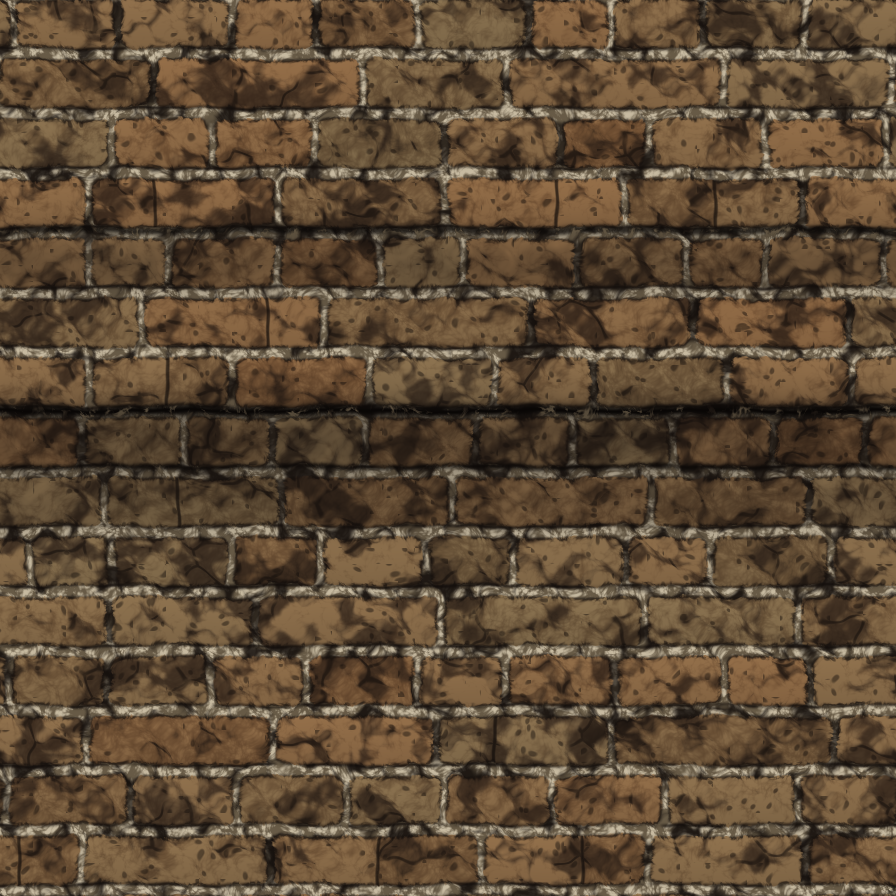
Give the GLSL for this texture, as a WebGL 2 fragment shader.

```glsl
#version 300 es
precision highp float;
// Weathered brown brick wall: fifteen courses, mixing rows of long and short bricks.
// Rough rounded bricks come from jittered joints and a distance to the brick edge;
// cellular noise and layered sines add grain, cracks, stains and soot. It tiles.
uniform vec2 u_resolution;
out vec4 fragColor;

const float TAU = 6.2831853;
const int COURSES = 15;
const float COURSE_OFFSET = 0.1;      // vertical phase, in courses
const float BED_HALF = 0.0066;        // half height of the horizontal joints
const float JOINT_HALF = 0.0042;      // half width of the vertical joints
const float CORNER = 0.008;           // corner radius
const float ROUGHNESS = 0.013;        // raggedness of the brick edges
const float JITTER = 0.28;            // sideways scatter of the joints, in bricks
const float SPLIT_CHANCE = 0.3;       // share of long bricks broken in two

const vec3 BLACK = vec3(0.07, 0.05, 0.04);
const vec3 UMBER = vec3(0.25, 0.19, 0.13);
const vec3 BROWN = vec3(0.40, 0.30, 0.20);
const vec3 TAN = vec3(0.53, 0.42, 0.29);
const vec3 MORTAR = vec3(0.56, 0.49, 0.38);
const vec3 LIME = vec3(0.78, 0.73, 0.63);

// Bricks per course and position of the first joint, from the top course down
const float BRICKS[COURSES] = float[](9., 5., 8., 5., 9., 5., 7., 9., 5., 9., 5., 9., 5., 8., 5.);
const float SHIFT[COURSES] = float[](.023, .182, .11, .12, .085, .17, .11, .085, .12, .025,
                                     .11, .02, .11, .13, .11);

float hash(vec2 p) {
  vec3 q = fract(p.xyx * vec3(0.1031, 0.1030, 0.0973));
  q += dot(q, q.yzx + 33.33);
  return fract((q.x + q.y) * q.z);
}

// Tiling cellular noise: x = nearest distance, y = gap to the second nearest
vec2 cellular(vec2 uv, vec2 period) {
  vec2 p = uv * period, base = floor(p), near = vec2(9.0);
  for (int j = -1; j <= 1; j++)
    for (int i = -1; i <= 1; i++) {
      vec2 c = base + vec2(i, j);
      vec2 w = mod(c, period) + period.x;
      float d = length(c + vec2(hash(w), hash(w + 57.3)) - p);
      near = d < near.x ? vec2(d, near.x) : vec2(near.x, min(near.y, d));
    }
  return vec2(near.x, near.y - near.x);
}

// Three octaves of cellular noise, centred near 0.5
float layers(vec2 uv, vec2 period) {
  return 0.5 * cellular(uv, period).x + 0.33 * cellular(uv, period * 2.0).x
       + 0.22 * cellular(uv, period * 4.0).x;
}

// Layered sines that bend straight lines
vec2 wobble(vec2 uv) {
  vec2 a = TAU * uv.yx, b = TAU * uv;
  return sin(a * 5.0 + 2.0 * sin(b * 3.0)) + 0.6 * sin(b.yx * 13.0 + 2.0 * sin(b * 11.0))
       + 0.4 * sin(a * 29.0 + b * 23.0);
}

float bump(float x, float centre, float width) {
  float d = (x - centre) / width;
  return exp(-d * d);
}

float jointShift(float joint, float count, float row) {
  return JITTER * (hash(vec2(mod(joint, count) + 3.0, row + 71.0)) - 0.5);
}

void main() {
  vec2 uv = gl_FragCoord.xy / u_resolution;
  float soft = max(0.0013, 0.8 / u_resolution.y);
  vec2 bend = wobble(uv);
  vec2 warped = uv + 0.004 * bend;
  float grain = layers(warped, vec2(76.0));
  float mottle = layers(warped + 0.006 * bend.yx, vec2(17.0, 20.0));
  vec2 chips = cellular(warped, vec2(54.0));

  // Course and brick
  vec2 p = uv + 0.0011 * bend;
  float level = (1.0 - p.y) * float(COURSES) + COURSE_OFFSET;
  int course = int(floor(level)) % COURSES;
  float row = float(course), down = fract(level);
  float count = BRICKS[course];
  float along = (p.x - SHIFT[course]) * count;
  float joint = floor(along + 0.5);
  float offset = along - joint - jointShift(joint, count, row);
  float left = offset < 0.0 ? joint - 1.0 : joint;
  float inside = along - left - jointShift(left, count, row);
  vec2 id = vec2(mod(left, count) + 11.0, row * 7.0 + 5.0);

  // Long bricks sometimes break into two tones
  float breakAt = mix(0.3, 0.7, hash(id + 19.0));
  float broken = step(hash(id + 41.0), SPLIT_CHANCE) * step(count, 7.5);
  float part = broken * step(breakAt, inside);
  float seam = broken * (1.0 - smoothstep(0.0006, 0.003, abs(inside - breakAt) / count));

  // Distance inward from the ragged, rounded brick edge
  vec2 gap = vec2(abs(offset) / count - JOINT_HALF,
                  min(down, 1.0 - down) / float(COURSES) - BED_HALF);
  float depth = CORNER - length(max(CORNER - gap, 0.0));
  depth -= ROUGHNESS * (0.5 * (grain - 0.5) + 0.5 * max(mottle - 0.52, 0.0));
  float brickMask = smoothstep(-soft, soft, depth);

  // Brick face: own tone, mottling, stains, pits and hairline cracks
  float tone = hash(id + part * 29.0);
  float shade = 0.66 + 0.42 * (tone - 0.5) + 0.9 * (0.5 - mottle) + 0.75 * (0.5 - grain);
  vec3 brick = mix(UMBER, BROWN, smoothstep(0.0, 0.55, shade));
  brick = mix(brick, TAN, smoothstep(0.45, 1.05, shade));
  brick *= mix(vec3(1.04, 0.97, 0.92), vec3(0.97, 1.02, 1.04), hash(id + 83.0));
  float stain = smoothstep(0.50, 0.74, mottle + 0.16 * hash(id + 7.0));
  brick = mix(brick, BLACK * 1.8, 0.6 * stain);
  float crack = (1.0 - smoothstep(0.02, 0.10, cellular(warped, vec2(19.0, 23.0)).y))
              * smoothstep(0.48, 0.62, mottle);
  float pit = (1.0 - smoothstep(0.10, 0.24, chips.x)) * step(0.6, hash(floor(uv * 54.0)));
  brick = mix(brick, BLACK, max(0.7 * seam, max(0.55 * crack, 0.45 * pit)));
  brick *= 1.0 + 0.16 * (0.5 - down);

  // Mortar: crumbling lime with dark holes
  vec3 mortar = mix(MORTAR * 0.72, LIME, smoothstep(0.62, 0.24, grain));
  float hole = smoothstep(0.50, 0.78, 0.55 * chips.x + 0.65 * mottle);
  mortar = mix(mortar, BLACK, 0.85 * hole);
  float darkJoint = step(0.68, hash(vec2(mod(joint, count) + 37.0, row + 13.0)))
                  * step(gap.x, 0.004) * smoothstep(0.10, 0.2, min(down, 1.0 - down));
  mortar = mix(mortar, BLACK, 0.65 * darkJoint);
  vec3 color = mix(mortar, brick, brickMask);

  // Ragged outlines and the shadow below each course
  float outline = bump(depth, 0.0002, 0.0021) * smoothstep(0.25, 0.7, grain + 0.1);
  float shadow = bump(down, 0.91, 0.035) * smoothstep(0.25, 0.6, mottle + 0.08);
  color = mix(color, BLACK, max(0.65 * outline, 0.8 * shadow));

  // Sooty courses, with deep black beds above them
  float soot = 0.42 * bump(level, 4.5, 0.5) + 0.58 * bump(level, 7.4, 0.6)
             + 0.34 * bump(level, 8.5, 0.5);
  color = mix(color, BLACK, soot * clamp(0.3 + 1.1 * mottle, 0.0, 1.0));
  float bed = bump(level, 6.98, 0.10) + 0.75 * bump(level, 3.96, 0.07)
            + 0.6 * bump(level, 7.92, 0.06);
  color = mix(color, BLACK * 0.5, min(bed, 1.0) * smoothstep(0.72, 0.45, grain));
  fragColor = vec4(clamp(color, 0.0, 1.0), 1.0);
}
```
